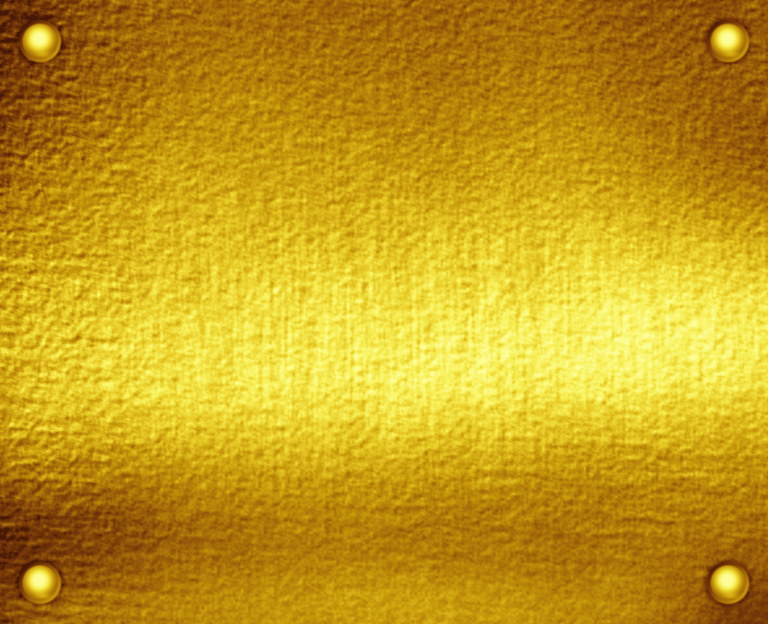
Give the GLSL for this texture, as a WebGL 1 fragment shader.

```glsl
precision highp float;
// Brushed, crinkled gold plate with a bright band and four domed rivets.
uniform vec2 u_resolution;

float hash(vec2 p) {
  vec3 q = fract(vec3(p.xyx) * 0.1031);
  q += dot(q, q.yzx + 33.33);
  return fract((q.x + q.y) * q.z);
}

float noise(vec2 p) {
  vec2 i = floor(p), f = fract(p);
  f = f * f * (3.0 - 2.0 * f);
  return mix(mix(hash(i), hash(i + vec2(1.0, 0.0)), f.x),
             mix(hash(i + vec2(0.0, 1.0)), hash(i + vec2(1.0)), f.x), f.y);
}

float fbm(vec2 p) {
  float sum = 0.0, amp = 0.5;
  for (int i = 0; i < 4; i++) {
    sum += amp * noise(p);
    p = mat2(1.6, 1.2, -1.2, 1.6) * p + 7.3;
    amp *= 0.5;
  }
  return sum;
}

// Soft elliptical spot, 1 at its centre
float spot(vec2 uv, vec2 centre, vec2 size) {
  vec2 d = (uv - centre) / size;
  return exp(-dot(d, d));
}

// Tone 0..1 to gold, from brown shadow to pale highlight
vec3 gold(float t) {
  vec3 c = mix(vec3(0.27, 0.09, 0.02), vec3(0.45, 0.21, 0.03), smoothstep(0.0, 0.18, t));
  c = mix(c, vec3(0.62, 0.39, 0.03), clamp((t - 0.18) / 0.17, 0.0, 1.0));
  c = mix(c, vec3(0.78, 0.60, 0.04), clamp((t - 0.35) / 0.19, 0.0, 1.0));
  c = mix(c, vec3(0.91, 0.80, 0.15), clamp((t - 0.54) / 0.17, 0.0, 1.0));
  c = mix(c, vec3(0.97, 0.94, 0.35), clamp((t - 0.71) / 0.15, 0.0, 1.0));
  return mix(c, vec3(0.99, 0.99, 0.60), clamp((t - 0.86) / 0.14, 0.0, 1.0));
}

// Broad reflected light across the plate
float plateLight(vec2 uv) {
  float y = uv.y - mix(0.40, 0.44, smoothstep(0.4, 1.0, uv.x));
  float above = mix(0.31, 0.23, smoothstep(0.75, 1.0, uv.x));
  float d = y / (y > 0.0 ? above : 0.165);
  float t = 0.38 + mix(0.33, 0.46, smoothstep(0.0, 0.5, uv.x)) * exp(-d * d);
  t += 0.17 * spot(uv, vec2(0.55, 0.02), vec2(0.38, 0.075));
  t += 0.08 * spot(uv, vec2(0.83, 0.46), vec2(0.14, 0.10));
  t += 0.07 * spot(uv, vec2(0.22, 0.72), vec2(0.18, 0.22));
  t -= 0.13 * exp(-uv.x / 0.06);
  t -= 0.17 * spot(uv, vec2(0.0, 1.0), vec2(0.16, 0.28));
  t -= 0.20 * spot(uv, vec2(0.0, 0.14), vec2(0.22, 0.09));
  t -= 0.13 * spot(uv, vec2(1.0, 0.73), vec2(0.11, 0.12));
  t -= 0.09 * spot(uv, vec2(0.90, 1.0), vec2(0.22, 0.16));
  t -= 0.25 * spot(uv, vec2(1.0, 0.0), vec2(0.14, 0.10));
  return t;
}

// Embossed grain, vertical brushing and sideways creases
float relief(vec2 p, vec2 uv) {
  vec2 g = p + 0.006 * vec2(noise(p * 24.0), noise(p * 24.0 + 40.0));
  float grain = fbm(g * vec2(92.0, 112.0)) - fbm((g + vec2(-0.004, 0.005)) * vec2(92.0, 112.0));
  float fine = noise(p * 240.0) - 0.5;
  float brush = noise(p * vec2(170.0, 13.0)) + 0.5 * noise(p * vec2(260.0, 30.0)) - 0.75;
  vec2 c = vec2(p.x, p.y + 0.05 * p.x) * vec2(14.0, 76.0);
  float crease = fbm(c) - fbm(c + vec2(0.0, 0.45));
  float left = 1.0 - smoothstep(0.0, 0.3, uv.x);
  float lower = spot(uv, vec2(0.85, 0.22), vec2(0.35, 0.14));
  float band = spot(uv, vec2(0.52, 0.48), vec2(0.45, 0.19));
  float rough = mix(0.30, 0.48, left) * mix(0.55, 1.0, smoothstep(0.02, 0.3, uv.y));
  return rough * grain + 0.09 * fine + (0.035 + 0.12 * band) * brush
       + (0.07 + 0.28 * left + 0.16 * lower) * crease;
}

void main() {
  vec2 uv = gl_FragCoord.xy / u_resolution;
  float aspect = u_resolution.x / u_resolution.y;
  vec2 p = uv * vec2(aspect, 1.0);

  float tone = plateLight(uv) + relief(p, uv);
  tone += 0.10 * (fbm(uv * vec2(7.0, 5.0)) - 0.47);

  // One rivet in each quadrant
  vec2 side = sign(uv - 0.5);
  vec2 centre = 0.5 + side * vec2(0.448, 0.434);
  vec2 q = (uv - centre) * vec2(aspect, 1.0) / 0.034;
  float r = length(q);
  float edge = 1.5 / (0.034 * u_resolution.y);

  // Contact shadow, bevelled rim, then dome with a soft highlight
  tone -= 0.22 * exp(-pow(max(r - 0.9, 0.0) / 0.22, 2.0));
  float rim = 0.30 + 0.27 * dot(q, vec2(0.65, -0.65));
  tone = mix(tone, rim, 1.0 - smoothstep(1.0 - edge, 1.0 + edge, r));
  float dome = 1.02 - 0.68 * smoothstep(0.12, 0.98, length(q - vec2(-0.03, 0.12)));
  dome += 0.16 * spot(q, vec2(0.2, -0.65), vec2(0.4, 0.15));
  tone = mix(tone, dome, 1.0 - smoothstep(0.83 - edge, 0.83 + edge, r));

  gl_FragColor = vec4(gold(clamp(tone, 0.0, 1.0)), 1.0);
}
```
